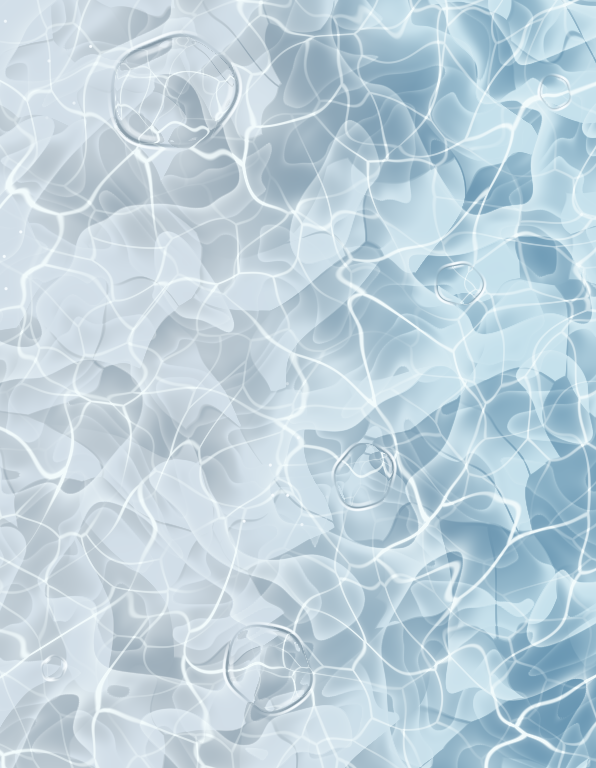
Write a WebGL 2 fragment shader that draws this texture.

```glsl
#version 300 es
precision highp float;
// Sunlit pool water: crisp caustic webs, folded sheets of light and clear bubbles.

uniform vec2 u_resolution;
out vec4 outColor;

float hash(vec2 p) {
  vec3 q = fract(p.xyx * vec3(0.1031, 0.1030, 0.0973));
  q += dot(q, q.yzx + 33.33);
  return fract((q.x + q.y) * q.z);
}

vec2 cellPoint(vec2 cell) {
  return 0.08 + 0.84 * vec2(hash(cell + 3.7), hash(cell + 51.3));
}

// Bends space with layered sines.
vec2 ripple(vec2 p, float amount, float seed) {
  float freq = 11.0;
  for (int i = 0; i < 5; i++) {
    p += amount * sin(freq * p.yx + seed + vec2(0.0, 1.9) * float(i + 1));
    p = mat2(0.8, 0.6, -0.6, 0.8) * p;
    freq *= 1.65;
    amount *= 0.58;
  }
  return p;
}

// Smooth swell, about -1 to 1.
float swell(vec2 p, float seed) {
  vec2 q = ripple(p, 0.036, seed);
  return 0.6 * sin(q.x * 19.0 + 2.0 * sin(q.y * 13.0 + seed))
       + 0.4 * sin(q.y * 31.0 + 1.5 * sin(q.x * 23.0));
}

// Sheet of light: sharp on one side, fading on the other.
float fold(float height) {
  float s = fract(height), edge = 1.5 * fwidth(height) + 0.001;
  return pow(1.0 - s, 3.0) * smoothstep(0.0, edge, s);
}

// Cellular noise: x = border distance, y = cell id, zw = offset to its centre.
vec4 cells(vec2 p) {
  vec2 base = floor(p), f = p - base;
  vec2 nearCell = vec2(0.0), nearOff = vec2(8.0);
  for (int y = -1; y <= 1; y++)
    for (int x = -1; x <= 1; x++) {
      vec2 g = vec2(x, y), o = g + cellPoint(base + g) - f;
      if (dot(o, o) < dot(nearOff, nearOff)) { nearOff = o; nearCell = g; }
    }
  float border = 8.0;
  for (int y = -2; y <= 2; y++)
    for (int x = -2; x <= 2; x++) {
      vec2 g = nearCell + vec2(x, y), o = g + cellPoint(base + g) - f;
      vec2 gap = o - nearOff;
      if (dot(gap, gap) > 0.0001)
        border = min(border, dot(0.5 * (o + nearOff), normalize(gap)));
    }
  return vec4(border, hash(base + nearCell + 17.0), nearOff);
}

float stroke(float dist, float width, float px) {
  return 1.0 - smoothstep(0.3 * width, width + px, abs(dist));
}

// Caustic web: thin bright lines, halo and hot junctions.
float web(vec4 cell, float scale, float width, float px) {
  float d = cell.x / scale;
  float junction = smoothstep(0.45, 0.85, length(cell.zw));
  return 0.8 * stroke(d, width, px) + (0.1 + 0.4 * junction) * exp(-d * 140.0);
}

// Bubble rim: x = light, y = dark, z = inside mask.
vec3 bubble(vec2 d, float radius, float seed, float px) {
  float a = atan(d.y, d.x);
  float rim = length(d) - radius * (1.0 + 0.07 * sin(2.0 * a + seed) + 0.03 * sin(5.0 * a + seed));
  float side = 0.5 + 0.5 * sin(a * 3.0 + seed + 1.0);
  float light = stroke(rim, 0.0016, px) * side
              + stroke(rim + radius * 0.16, radius * 0.05, px) * smoothstep(0.4, 1.0, side) * 0.6;
  float dark = stroke(rim + radius * 0.06, radius * 0.025, px) * (0.2 + 0.8 * side);
  return vec3(light, dark, 1.0 - smoothstep(-0.15 * radius, 0.0, rim));
}

// Tiny air beads, gathered where the mask is high.
float beads(vec2 p, float scale, float mask, float px) {
  vec2 id = floor(p * scale);
  vec2 d = fract(p * scale) - 0.3 - 0.4 * vec2(hash(id + 5.0), hash(id + 9.0));
  float on = step(0.91, hash(id + 23.0)) * mask;
  return on * (1.0 - smoothstep(0.001, 0.001 + 1.5 * px, length(d) / scale));
}

void main() {
  float px = 1.0 / u_resolution.y;
  vec2 p = gl_FragCoord.xy * px, q = p;

  // Bubbles bend the water behind them
  vec2 rims = vec2(0.0);
  for (int i = 0; i < 6; i++) {
    float k = float(i), radius = 0.081 * pow(0.72, k);
    vec2 d = p - fract(vec2(0.29, 0.88) + k * vec2(0.16, 0.25)) * vec2(0.777, 1.0);
    vec3 b = bubble(d, radius, 1.0 + k * 2.3, px);
    rims += b.xy;
    q += d * b.z * 0.7;
  }

  // Broad light, refracted panels and folded sheets
  float broad = swell(q * 0.55, 1.3), fine = swell(q * 1.1 + 4.0, 4.1);
  vec4 panel = cells(ripple(q, 0.034, 2.4) * vec2(10.0, 9.0));
  float lit = smoothstep(0.4, 0.5, panel.y) * smoothstep(0.0, 0.03, panel.x);
  float slope = dot(panel.zw, vec2(0.7, -0.5));
  float sheet = fold(1.1 * swell(q * 0.75 + 9.0, 2.9) + 0.3);
  float crease = fold(1.3 * swell(q * 1.5 + 3.0, 5.7) + 0.6);
  float tone = 0.21 + 0.24 * broad + 0.14 * fine + lit * (0.30 + 0.5 * slope);
  tone += 0.42 * sheet + 0.26 * crease;

  // Webs of two sizes, broken up by the swell
  float power = clamp(0.5 + 0.6 * swell(q * 0.7 + 2.0, 6.2), 0.0, 1.0);
  vec4 large = cells(ripple(q + 1.7, 0.040, 0.6) * 7.0);
  vec4 small = cells(ripple(q + 5.2, 0.030, 3.8) * 13.0);
  float glow = web(large, 7.0, 0.0012 + 0.0024 * power, px) * (0.35 + 0.8 * power);
  glow += web(small, 13.0, 0.0014, px) * (0.1 + 0.7 * (1.0 - power));
  glow += 0.55 * pow(sheet, 3.0) * (0.3 + power) + 0.3 * pow(crease, 4.0);

  // Grey shallows on the left, blue depth on the right
  float depth = smoothstep(0.25, 0.70, p.x + 0.04 * broad + 0.06 * (p.y - 0.5));
  vec3 deep = mix(vec3(0.60, 0.67, 0.72), vec3(0.41, 0.59, 0.70), depth);
  vec3 middle = mix(vec3(0.735, 0.785, 0.82), vec3(0.56, 0.71, 0.79), depth);
  vec3 pale = mix(vec3(0.82, 0.87, 0.91), vec3(0.77, 0.88, 0.925), depth);
  tone += 0.20 * (1.0 - smoothstep(0.0, 0.4, p.x));
  vec3 color = mix(deep, middle, smoothstep(0.0, 0.48, tone));
  color = mix(color, pale, smoothstep(0.42, 0.78, tone));

  // Highlights, rims and beads
  color = mix(color, vec3(0.95, 0.985, 0.99), clamp(glow * 0.9, 0.0, 1.0));
  color = mix(color, vec3(0.40, 0.49, 0.55), clamp(rims.y * 0.6, 0.0, 1.0));
  float spark = beads(p, 55.0, smoothstep(0.3, 0.7, broad * (1.0 - depth)), px);
  color = mix(color, vec3(0.97, 0.99, 1.0), clamp(rims.x + spark, 0.0, 1.0));
  outColor = vec4(color, 1.0);
}
```
